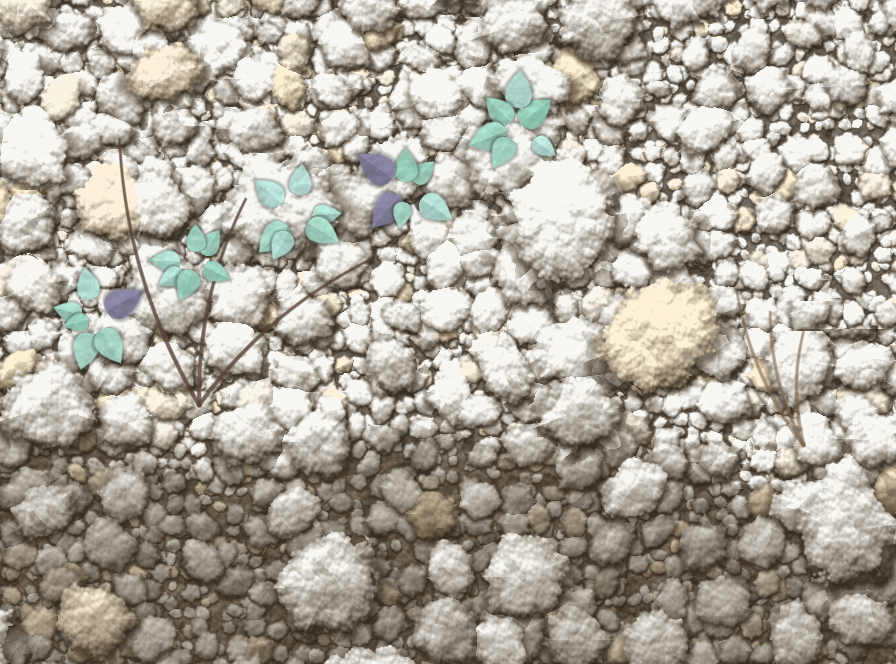
Write a WebGL 2 fragment shader that draws this texture.

```glsl
#version 300 es
precision highp float;
uniform vec2 u_resolution;
out vec4 fragColor;

const vec2 LIGHT = vec2(-0.3, 0.95);

vec3 hash3(vec2 p) {
  vec3 q = fract(p.xyx * vec3(0.1031, 0.1030, 0.0973));
  q += dot(q, q.yxz + 33.33);
  return fract((q.xxy + q.yzz) * q.zyx);
}

// Distance to the nearest seed, and a random value of that seed
vec2 cellular(vec2 p) {
  vec2 cell = floor(p), best = vec2(4.0, 0.0);
  for (int y = -1; y <= 1; y++)
    for (int x = -1; x <= 1; x++) {
      vec2 id = cell + vec2(x, y);
      vec3 seed = hash3(id);
      vec2 d = id + seed.xy - p;
      if (dot(d, d) < best.x) best = vec2(dot(d, d), seed.z);
    }
  return vec2(sqrt(best.x), best.y);
}

// Lumpy height of the crumbling surface
float crumble(vec2 p) {
  return 1.0 - 0.55 * cellular(p * 25.0).x - 0.28 * cellular(p * 57.0 + 7.0).x - 0.17 * cellular(p * 125.0 + 19.0).x;
}

// 1 in the bare earth of the lower slope, 0 in the gravel above
float earthMask(vec2 p) {
  float edge = p.y + 0.05 * p.x + 0.03 * sin(p.x * 6.0) + 0.02 * sin(p.x * 17.0 + 1.0);
  return 1.0 - smoothstep(0.28, 0.43, edge);
}

// One size of faceted stones, laid over what is below
void stoneLayer(inout float tone, inout vec3 tint, vec2 p, float size, float seed, vec2 density, float ragged, float relief) {
  vec2 q = p / size, cell = floor(q), normal = vec2(0.0), owner = cell;
  float nearest = 9.0;
  for (int y = -1; y <= 1; y++)
    for (int x = -1; x <= 1; x++) {
      vec2 id = cell + vec2(x, y);
      vec3 place = hash3(id + seed), form = hash3(id + seed + 71.0);
      vec2 centre = id + 0.2 + 0.6 * place.xy;
      if (place.z > mix(density.x, density.y, earthMask(centre * size))) continue;
      vec2 d = (q - centre) / (0.39 + 0.21 * form.x);
      vec2 grain = vec2(cos(form.y * 3.14), sin(form.y * 3.14));
      d += grain * dot(d, grain) * 0.45 * form.z;
      float sector = 6.28318 / (5.0 + floor(form.z * 3.0));
      float polar = atan(d.y, d.x), turn = form.y * 6.28;
      float angle = polar + 0.3 * sin(2.0 * polar + form.x * 40.0);
      float facet = floor((angle + turn) / sector + 0.5) * sector - turn;
      float reach = length(d) * mix(1.0, cos(angle - facet), 0.9) + ragged;
      if (reach < nearest) {
        nearest = reach;
        normal = mix(d, vec2(cos(facet), sin(facet)) * length(d), 0.65);
        owner = id;
      }
    }
  vec3 kind = hash3(owner + seed + 143.0);
  float earth = earthMask(p);
  float facing = dot(normal, LIGHT);
  // Contact shadow, deepest below each stone
  tone *= 1.0 - (1.0 - smoothstep(0.95, 1.35, nearest)) * clamp(0.5 - 0.4 * facing, 0.1, 0.85);
  float body = 0.78 + 0.24 * (kind.x - 0.5) + 0.27 * facing + 0.85 * relief;
  body -= 0.3 * smoothstep(0.65, 1.05, nearest);
  body *= mix(1.0, 0.5 + 0.36 * smoothstep(0.03, 0.15, size), earth);
  float soft = 1.4 / (u_resolution.y * size * 0.45);
  float cover = 1.0 - smoothstep(1.0 - soft, 1.0 + soft, nearest);
  tone = mix(tone, body, cover);
  tint = mix(tint, mix(vec3(1.0), vec3(1.03, 0.97, 0.87), smoothstep(0.8, 1.0, kind.y)), cover);
}

// Slightly bowed twig from a to b
float twig(vec2 p, vec2 a, vec2 b) {
  vec2 ab = b - a;
  float t = clamp(dot(p - a, ab) / dot(ab, ab), 0.0, 1.0);
  vec2 bow = vec2(-ab.y, ab.x) * 0.25 * t * (1.0 - t);
  return 1.0 - smoothstep(0.0, 2.0 / u_resolution.y, length(p - a - ab * t - bow) - 0.0018 * (1.0 - 0.7 * t));
}

void main() {
  vec2 p = gl_FragCoord.xy / u_resolution.y;
  float lump = crumble(p);
  float chip = cellular(p * 42.0 + 0.35 * sin(p.yx * 90.0)).y - 0.5;
  float relief = lump - crumble(p + LIGHT * 0.006) + 0.2 * chip;
  float ragged = 0.45 * (0.58 - lump) + 0.14 * chip;
  float earth = earthMask(p);

  // Earth and gravel, from fine to coarse
  float tone = mix(0.24, 0.19, earth) + 0.5 * relief;
  vec3 tint = mix(vec3(1.0), vec3(1.03, 0.98, 0.93), earth);
  float fine = smoothstep(0.75, 1.05, p.x) * smoothstep(0.45, 0.6, p.y);
  for (int i = 0; i < 6; i++) {
    float k = float(i);
    float gravel = (0.95 - 0.03 * k * k) * (1.0 - fine * 0.17 * k);
    stoneLayer(tone, tint, p, 0.021 * pow(1.49, k), 31.0 * k + 5.0, vec2(gravel, 0.68 - 0.1 * k), ragged, relief);
  }
  tone = clamp(0.585 + (tone - 0.486) * 1.3, 0.0, 1.0);
  vec3 colour = mix(vec3(0.21, 0.18, 0.14), vec3(0.97, 0.97, 0.955), tone);
  colour = (colour - vec3(0.0, 0.05, 0.12) * tone * (1.0 - tone)) * tint;

  // Dry twigs
  for (int i = 0; i < 3; i++) {
    float k = float(i);
    colour = mix(colour, vec3(0.34, 0.25, 0.21), 0.8 * twig(p, vec2(0.30, 0.39), vec2(0.18 + 0.19 * k, 0.79 - 0.09 * k)));
    colour = mix(colour, vec3(0.48, 0.38, 0.28), 0.6 * twig(p, vec2(1.21, 0.33), vec2(1.11 + 0.05 * k, 0.56 - 0.03 * k)));
  }

  // Seedlings climbing the slope, each a rosette of leaves
  for (int i = 0; i < 5; i++)
    for (int j = 0; j < 6; j++) {
      float plant = float(i), leaf = float(j);
      vec3 h = hash3(vec2(plant * 7.0 + 3.0, leaf * 5.0 + 11.0));
      vec2 base = vec2(0.13 + 0.165 * plant, 0.52 + 0.07 * plant) + 0.03 * (hash3(vec2(plant, 9.0)).xy - 0.5);
      float angle = leaf * 1.05 + h.x;
      vec2 along = vec2(cos(angle), sin(angle));
      vec2 d = p - base - along * (0.008 + 0.025 * h.y);
      float span = 0.038 + 0.026 * h.z;
      vec2 l = vec2(dot(d, along), dot(d, vec2(-along.y, along.x))) / span;
      float x = clamp(l.x, 0.0, 1.0);
      float edge = max(abs(l.y) - 0.9 * sqrt(x) * (1.0 - x), abs(l.x - 0.5) - 0.5);
      float soft = 1.2 / (u_resolution.y * span);
      vec3 blade = mix(vec3(0.58, 0.80, 0.72), vec3(0.73, 0.88, 0.85), h.y);
      blade = mix(blade, vec3(0.52, 0.51, 0.62), step(0.9, h.z));
      blade *= 0.97 + 0.07 * sign(l.y) * along.x + 0.3 * relief;
      colour *= 1.0 - 0.3 * (1.0 - smoothstep(0.0, 0.15, edge));
      colour = mix(colour, blade, 1.0 - smoothstep(-soft, soft, edge));
    }
  fragColor = vec4(clamp(colour, 0.0, 1.0), 1.0);
}
```
